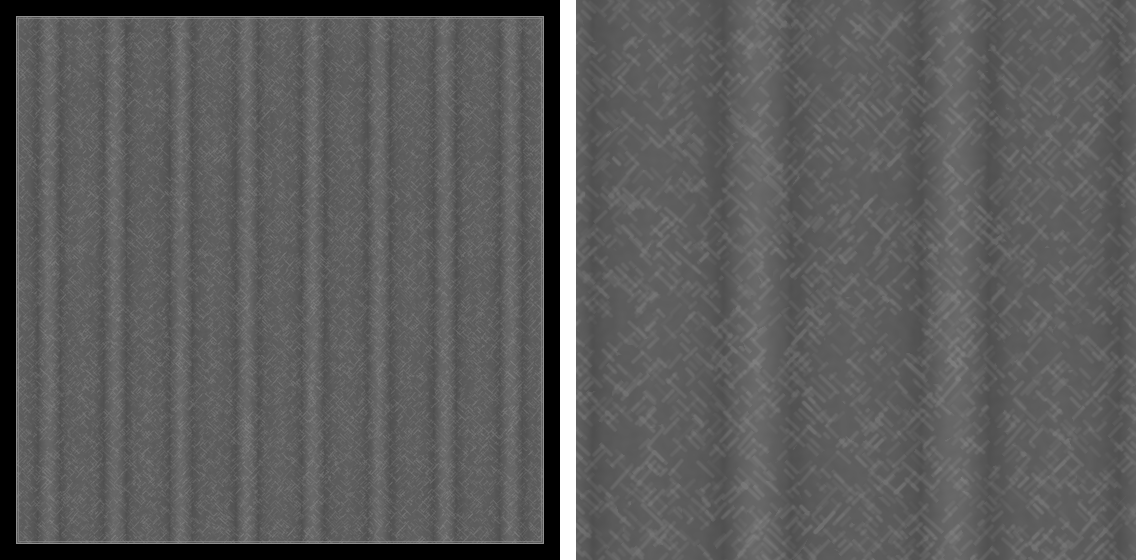
Left, the full canvas; right, a detail of the centre.
Write a three.js fragment shader that draws this texture.

```glsl
// Grey corrugated sheet: eight vertical ridges, fine diagonal scratches, a thin double rim on black.
varying vec2 vUv;

const float MARGIN = 0.0286;
const float RIDGES = 8.0;
const vec3 BLACK = vec3(0.0);
const vec3 SHEET_GREY = vec3(0.367);
const vec3 RIM_GREY = vec3(0.56);

float hash(vec2 p) {
  vec3 q = fract(vec3(p.xyx) * 0.1031);
  q += dot(q, q.yzx + 33.33);
  return fract((q.x + q.y) * q.z);
}

vec2 gradientAt(vec2 cell) {
  float angle = 6.2832 * hash(cell);
  return vec2(cos(angle), sin(angle));
}

// Gradient noise, roughly -0.7 to 0.7
float gradientNoise(vec2 p) {
  vec2 i = floor(p);
  vec2 f = p - i;
  vec2 u = f * f * f * (f * (f * 6.0 - 15.0) + 10.0);
  vec2 e = vec2(1.0, 0.0);
  float a = dot(gradientAt(i), f);
  float b = dot(gradientAt(i + e.xy), f - e.xy);
  float c = dot(gradientAt(i + e.yx), f - e.yx);
  float d = dot(gradientAt(i + e.xx), f - e.xx);
  return mix(mix(a, b, u.x), mix(c, d, u.x), u.y);
}

float bump(float x, float centre, float width) {
  float t = (x - centre) / width;
  return exp(-t * t);
}

// Shading across one ridge; x runs from -0.5 to 0.5
float ridgeShade(float x) {
  float crest = 0.046 * bump(x, 0.0, 0.10);
  float valleys = 0.036 * bump(abs(x), 0.185, 0.075);
  float creases = 0.012 * bump(abs(x), 0.17, 0.014);
  float seam = 0.010 * bump(abs(x), 0.5, 0.10);
  return crest + seam - valleys - creases;
}

// One short dash at most per cell of a rotated grid
float scratches(vec2 p, float angle, vec2 cellSize, float density, float seed) {
  float c = cos(angle);
  float s = sin(angle);
  vec2 g = vec2(c * p.x + s * p.y, c * p.y - s * p.x) / cellSize + 40.0;
  float row = floor(g.y);
  g.x += hash(vec2(row, seed));
  vec2 id = vec2(floor(g.x), row) + seed * 17.0;
  vec2 local = (fract(g) - 0.5) * cellSize;
  float halfLength = cellSize.x * mix(0.12, 0.42, hash(id + 3.1));
  float shift = (hash(id + 7.7) - 0.5) * (cellSize.x - 2.0 * halfLength);
  float along = max(abs(local.x - shift) - halfLength, 0.0);
  float dist = length(vec2(along, local.y));
  float present = step(hash(id + 11.3), density);
  float strength = mix(0.3, 1.0, hash(id + 19.9));
  return present * strength * (1.0 - smoothstep(0.0003, 0.0018, dist));
}

// Crossed scratches in several sizes, gathered into loose patches
float scratchLayers(vec2 p) {
  float total = 0.0;
  for (int i = 0; i < 3; i++) {
    float k = float(i);
    vec2 cellSize = vec2(0.012 + 0.008 * k, 0.0040 + 0.0006 * k);
    float patchNoise = gradientNoise(p * 17.0 + k * 9.0);
    float density = 0.34 - 0.07 * k;
    total += scratches(p, 0.76 + 0.05 * k, cellSize, density + 0.3 * patchNoise, k + 1.0);
    total += scratches(p, -0.80 + 0.04 * k, cellSize, density - 0.3 * patchNoise, k + 5.0);
  }
  return min(total, 1.5);
}

float rimLine(float depth, float centre, float halfWidth) {
  return 1.0 - smoothstep(halfWidth, halfWidth + 0.0009, abs(depth - centre));
}

void main() {
  // Sheet coordinates and depth inside its edge
  vec2 sheet = (vUv - MARGIN) / (1.0 - 2.0 * MARGIN);
  vec2 inset = 0.5 - MARGIN - abs(vUv - 0.5);
  float depth = min(inset.x, inset.y);

  // Ridges with faint vertical grain and mottling
  float shade = ridgeShade(fract(sheet.x * RIDGES) - 0.5);
  shade += 0.010 * gradientNoise(vUv * vec2(110.0, 2.5));
  shade += 0.008 * gradientNoise(vUv * vec2(9.0, 12.0));
  shade += 0.014 * gradientNoise(vUv * 190.0);
  shade += 0.055 * scratchLayers(vUv);
  vec3 colour = SHEET_GREY + shade - 0.008;

  // Double rim, then the black surround
  colour = mix(colour, RIM_GREY, rimLine(depth, 0.0007, 0.0004));
  colour = mix(colour, RIM_GREY, 0.55 * rimLine(depth, 0.0043, 0.0003));
  colour = mix(BLACK, colour, smoothstep(-0.0008, 0.0004, depth));
  gl_FragColor = vec4(colour, 1.0);
}
```
